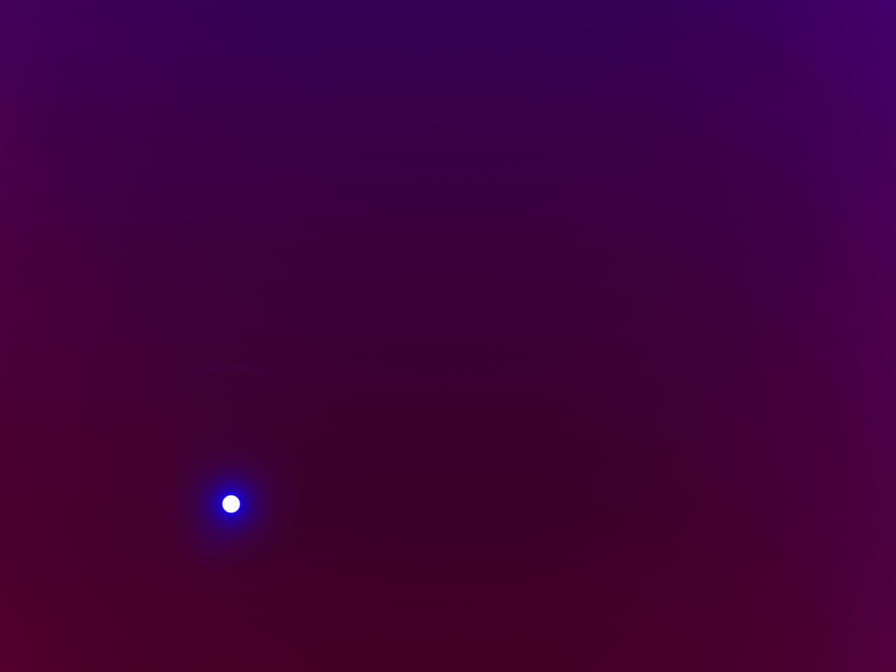
Give the GLSL for this background, as a WebGL 2 fragment shader.

```glsl
#version 300 es
precision highp float;

uniform vec2 u_resolution;
out vec4 fragColor;

// Hash without sine, in 0..1
float hash(vec2 p) {
    vec3 q = fract(p.xyx * 0.1031);
    q += dot(q, q.yzx + 33.33);
    return fract((q.x + q.y) * q.z);
}

// Violet at the top, wine red at the bottom, brighter towards the sides
vec3 backdrop(vec2 uv) {
    float side = pow(abs(2.0 * uv.x - 1.0), 2.5);
    float red = 0.24 + 0.06 * side - 0.035 * uv.y * uv.y;
    red += 0.02 * smoothstep(0.25, 0.0, uv.y);
    float blue = 0.142 + 0.06 * uv.y + 0.13 * uv.y * uv.y;
    blue += side * mix(0.025, 0.095, smoothstep(0.0, 1.0, uv.x));
    return vec3(red, 0.0, blue);
}

// Soft round spot
float spot(vec2 p, float radius) {
    return exp(-dot(p, p) / (radius * radius));
}

void main() {
    vec2 uv = gl_FragCoord.xy / u_resolution;
    vec2 p = gl_FragCoord.xy / u_resolution.y;
    vec2 toLight = p - vec2(0.258 * u_resolution.x / u_resolution.y, 0.25);
    float dist = length(toLight);
    vec3 color = backdrop(uv);

    // Blue halo with a faint ghost below it
    float halo = exp(-max(dist - 0.013, 0.0) / 0.022);
    color = mix(color, vec3(0.08, 0.0, 0.95), halo * 0.9);
    color.b += 0.05 * spot(toLight + vec2(0.034, 0.059), 0.028);

    // Faint arc above the light
    float arc = spot(vec2(dist - 0.2, 0.0), 0.007);
    color.b += 0.02 * arc * smoothstep(0.18, 0.2, toLight.y);

    // White core
    float pixel = 1.0 / u_resolution.y;
    color = mix(color, vec3(1.0), 1.0 - smoothstep(0.013 - pixel, 0.013 + pixel, dist));

    // Dither against banding
    color += (hash(gl_FragCoord.xy) - 0.5) / 255.0;
    fragColor = vec4(clamp(color, 0.0, 1.0), 1.0);
}
```
